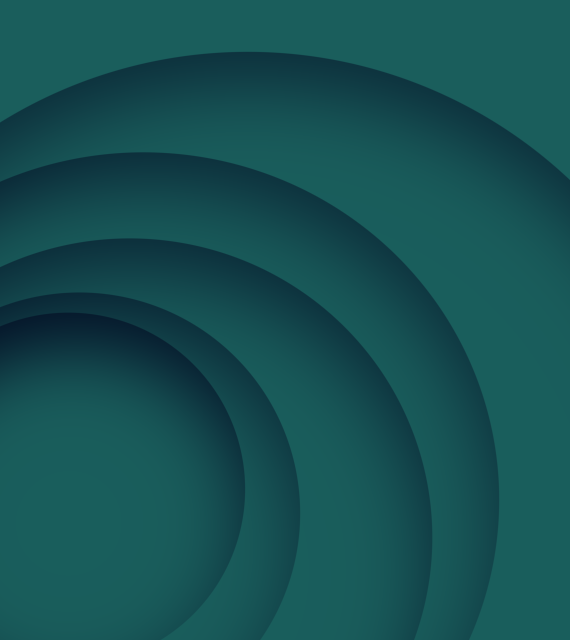
A Shadertoy shader for this background:

```glsl
// Approximate signed distance to an ellipse that is nearly a circle
float ellipseDistance(vec2 p, vec2 radii) {
    return (length(p / radii) - 1.0) * min(radii.x, radii.y);
}

// Smooth approximation of the Gaussian cumulative curve
float gaussianEdge(float x) {
    x = clamp(x, -4.0, 4.0);
    return 0.5 + 0.5 * tanh(0.798 * x * (1.0 + 0.0447 * x * x));
}

void mainImage(out vec4 fragColor, in vec2 fragCoord) {
    vec2 uv = fragCoord / iResolution.y;
    float pixel = 1.0 / iResolution.y;

    vec3 teal = vec3(0.100, 0.367, 0.360);
    vec3 navy = vec3(0.0, 0.012, 0.114);

    // Nested cutouts, outermost first: centre.xy, radii.zw
    vec4 cutouts[5] = vec4[5](
        vec4(0.387, 0.186, 0.733, 0.733),
        vec4(0.224, 0.219, 0.556, 0.543),
        vec4(0.2025, 0.160, 0.473, 0.4675),
        vec4(0.124, 0.198, 0.345, 0.345),
        vec4(0.107, 0.2355, 0.276, 0.276));

    vec3 color = teal;
    for (int i = 0; i < 5; i++) {
        vec2 p = uv - cutouts[i].xy;
        vec2 radii = cutouts[i].zw;
        float inside = smoothstep(0.75 * pixel, -0.75 * pixel, ellipseDistance(p, radii));

        // Blurred inner shadow, cast downward from the rim
        float shadowDistance = ellipseDistance(p + vec2(0.0, 0.052), radii);
        float strength = i == 4 ? 0.67 : 0.6;
        float shadow = strength * gaussianEdge(shadowDistance / 0.065);
        color = mix(color, navy, inside * shadow);
    }

    fragColor = vec4(color, 1.0);
}
```
